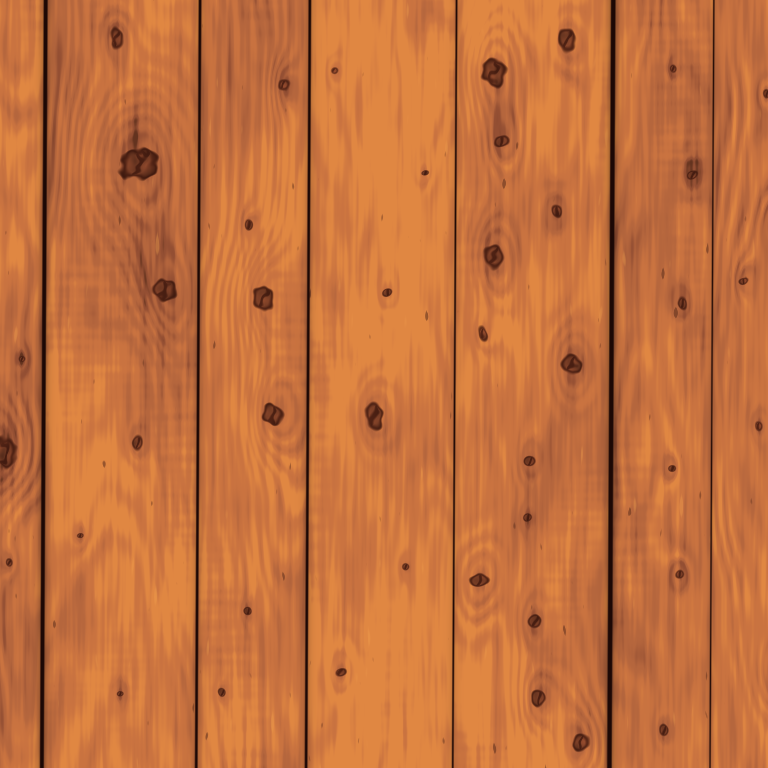
A Shadertoy shader for this texture:

```glsl
// Seven upright boards of stained knotty pine, parted by thin dark gaps.

const float SEAMS[8] = float[8](-0.08, 0.057, 0.258, 0.401, 0.592, 0.796, 0.927, 1.06);
const float GAP_HALF[8] = float[8](0.0, 0.0025, 0.0017, 0.0017, 0.0011, 0.0029, 0.0009, 0.0);
const float BOARD_TONE[7] = float[7](0.01, -0.01, -0.03, 0.11, 0.02, -0.09, -0.06);

vec2 hash2(vec2 p) {
    vec2 k = vec2(dot(p, vec2(127.1, 311.7)), dot(p, vec2(269.5, 183.3)));
    return fract(sin(k) * 43758.5);
}

// Gradient noise, roughly -0.7 to 0.7
float noise(vec2 p) {
    vec2 i = floor(p), f = p - i;
    vec2 u = f * f * f * (f * (f * 6.0 - 15.0) + 10.0);
    vec2 o = vec2(0.0, 1.0);
    float a = dot(hash2(i) * 2.0 - 1.0, f);
    float b = dot(hash2(i + o.yx) * 2.0 - 1.0, f - o.yx);
    float c = dot(hash2(i + o) * 2.0 - 1.0, f - o);
    float d = dot(hash2(i + 1.0) * 2.0 - 1.0, f - 1.0);
    return mix(mix(a, b, u.x), mix(c, d, u.x), u.y);
}

// Stain colours from dark to light
vec3 woodRamp(float t) {
    vec3 c = mix(vec3(0.39, 0.20, 0.12), vec3(0.58, 0.31, 0.20), smoothstep(0.0, 0.2, t));
    c = mix(c, vec3(0.71, 0.40, 0.24), smoothstep(0.2, 0.42, t));
    c = mix(c, vec3(0.79, 0.45, 0.25), smoothstep(0.42, 0.62, t));
    return mix(c, vec3(0.88, 0.53, 0.26), smoothstep(0.62, 0.86, t));
}

void mainImage(out vec4 fragColor, in vec2 fragCoord) {
    vec2 p = fragCoord / iResolution.xy;
    float px = 1.0 / iResolution.y;
    p.x -= 0.005 * (p.y - 0.5); // slight lean of the boards

    // Board index, gaps and the soft shade beside them
    int board = 0;
    float gap = 0.0, edgeShade = 0.0;
    for (int i = 1; i < 7; i++) {
        if (p.x > SEAMS[i]) board = i;
        float d = abs(p.x - SEAMS[i]) - GAP_HALF[i];
        gap = max(gap, 1.0 - smoothstep(-px, px, d));
        edgeShade += exp(-max(d, 0.0) / 0.004) * GAP_HALF[i] / 0.003;
    }
    float id = float(board);
    vec2 g = p + vec2(1.7, 2.3) * id;

    // Knots: scattered up each board, bending the grain around them
    float bend = 0.0, halo = 0.0, knot = 0.0, rim = 0.0, crack = 0.0;
    float wobble = noise(g * 75.0);
    int count = board == 4 ? 13 : 6;
    for (int i = 0; i < count; i++) {
        vec2 seed = vec2(float(i) + 3.0, id * 5.0 + 1.0);
        vec2 h = hash2(seed), s = hash2(seed + 31.0);
        vec2 center = vec2(mix(SEAMS[board], SEAMS[board + 1], 0.16 + 0.68 * h.x),
                           (float(i) + 0.15 + 0.7 * h.y) / float(count));
        float r = 0.004 + (board == 4 ? 0.011 * s.x : 0.012 * s.x * s.x * s.x);
        if (board == 1 && i == 4) r = 0.025; // one dominant knot
        vec2 q = (p - center) / r;
        q.y += 0.3 * (s.y - 0.5) * q.x;
        float d = length(q / vec2(1.0, mix(0.75, 1.6, s.y * s.y))) + 0.5 * wobble;
        float aa = px / r;
        float inside = 1.0 - smoothstep(0.9 - aa, 1.05 + aa, d);
        bend += 30.0 * r * exp(-dot(q * vec2(0.4, 0.22), q * vec2(0.4, 0.22)));
        halo += exp(-dot(q * vec2(0.35, 0.25), q * vec2(0.35, 0.25)));
        // Dark streak running along the fibres through the knot
        halo += 0.7 * exp(-q.x * q.x * 1.5 - q.y * q.y * 0.06);
        knot = max(knot, inside);
        rim = max(rim, inside * smoothstep(0.55, 0.95, d));
        crack = max(crack, inside * (1.0 - smoothstep(0.08, 0.25 + aa, abs(q.x - 0.3 * q.y + wobble))));
    }

    // Growth rings: contours of a tall smooth field
    float field = noise(g * vec2(7.0, 1.4)) + 0.12 * noise(g * vec2(22.0, 8.0)) + 1.5 * p.x + bend;
    float ring = sin(6.2832 * 9.0 * field);
    ring = 0.6 * ring + 0.4 * ring * abs(ring);
    float ringStrength = 0.055 + 0.12 * smoothstep(-0.2, 0.4, noise(g * vec2(8.0, 3.0) + 9.0));

    // Fibres, stain blotches and faint saw marks
    float fibre = 0.28 * noise(g * vec2(95.0, 4.0)) + 0.24 * noise(g * vec2(210.0, 11.0));
    float blotch = 0.42 * noise(g * vec2(6.0, 3.2) + 4.0)
                 + 0.28 * noise(g * vec2(15.0, 7.0) + bend)
                 + 0.12 * noise(g * vec2(38.0, 24.0));
    float saw = noise(g * vec2(9.0, 95.0)) * smoothstep(0.0, 0.35, noise(g * vec2(9.0, 3.0) + 17.0));
    float tone = 0.65 + BOARD_TONE[board] + blotch + fibre + ringStrength * ring + 0.16 * saw;
    tone -= 0.24 * min(halo, 1.6) * (0.8 + noise(g * vec2(40.0, 12.0)));
    vec3 color = woodRamp(tone);

    // Small dark pores and pale flecks
    float pore = smoothstep(0.46, 0.58, noise(g * vec2(120.0, 38.0) + 5.0));
    float fleck = smoothstep(0.42, 0.6, noise(g * vec2(130.0, 22.0) + 11.0));
    color = mix(color, vec3(0.39, 0.20, 0.12), 0.6 * pore);
    color = mix(color, vec3(0.94, 0.62, 0.30), 0.4 * fleck);

    // Knot faces with dark rims and cracks
    vec3 knotColor = vec3(0.46, 0.23, 0.14) * (1.0 + 0.5 * wobble + 0.4 * fibre);
    color = mix(color, knotColor, 0.9 * knot);
    color = mix(color, vec3(0.16, 0.04, 0.02), max(0.7 * rim, 0.6 * crack));

    // Shaded edges and open gaps
    color *= 1.0 - 0.32 * min(edgeShade, 1.0);
    color = mix(color, vec3(0.11, 0.03, 0.02), gap);
    fragColor = vec4(color, 1.0);
}
```
